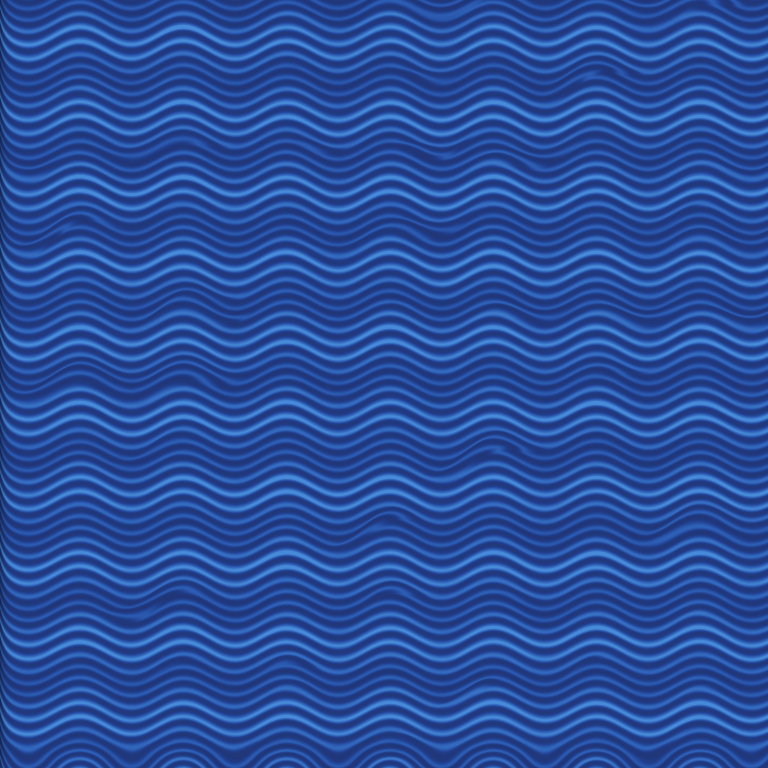
A WebGL 2 fragment shader for this pattern:

```glsl
#version 300 es
precision highp float;
// Embossed blue ripples: evenly stacked sine ridges, grouped in sixes by a
// slow brightness swell. Noise bends the ridges, most of all in the dim rows;
// a smooth ridge profile is coloured through a six-step blue ramp.

#define WAVES 7.43         // wave crests across the canvas
#define CREST_X 0.104      // position of the first crest
#define AMPLITUDE 0.0115   // half height of a wave
#define BANDS 10.23        // brightness swells down the canvas
#define BAND_START 0.094   // first dark row, from the top
#define RIDGES_PER_BAND 6.0
#define RIDGE_PHASE 0.12   // highlight offset inside a band
#define SQUEEZE 0.13       // dim ridges sit closer than bright ones
#define DIM_LEVEL 0.52     // ridge strength in the dark rows
#define SHARPNESS 1.40     // narrows the highlights
#define WOBBLE 0.0022      // uneven ridge spacing
#define CREASE 0.0060      // merging folds in the dark rows

uniform vec2 u_resolution;
out vec4 fragColor;

const float TAU = 6.2831853;

float hash(vec2 p) {
    return fract(sin(dot(p, vec2(127.1, 311.7))) * 43758.5453);
}

float noise(vec2 p) {
    vec2 cell = floor(p);
    vec2 f = fract(p);
    f = f * f * (3.0 - 2.0 * f);
    float low = mix(hash(cell), hash(cell + vec2(1, 0)), f.x);
    float high = mix(hash(cell + vec2(0, 1)), hash(cell + vec2(1, 1)), f.x);
    return mix(low, high, f.y);
}

// Dark purple-blue hollows to pale blue highlights.
vec3 blueRamp(float level) {
    vec3 hollow = vec3(0.13, 0.22, 0.49);
    vec3 deep = vec3(0.13, 0.25, 0.56);
    vec3 body = vec3(0.15, 0.31, 0.64);
    vec3 slope = vec3(0.18, 0.38, 0.72);
    vec3 shine = vec3(0.22, 0.44, 0.76);
    vec3 highlight = vec3(0.28, 0.54, 0.85);
    float k = level * 5.0;
    vec3 color = mix(hollow, deep, clamp(k, 0.0, 1.0));
    color = mix(color, body, clamp(k - 1.0, 0.0, 1.0));
    color = mix(color, slope, clamp(k - 2.0, 0.0, 1.0));
    color = mix(color, shine, clamp(k - 3.0, 0.0, 1.0));
    return mix(color, highlight, clamp(k - 4.0, 0.0, 1.0));
}

// Swell from 0 in the dark rows to 1 just past the middle of a band.
float swell(float band) {
    return 0.5 - 0.5 * cos(TAU * (band - 0.09));
}

void main() {
    vec2 uv = gl_FragCoord.xy / u_resolution;
    float x = uv.x;
    float down = 1.0 - uv.y;

    // Straighten the waves; they swell into arches at the bottom edge
    // and curl upward at the left edge.
    float angle = TAU * WAVES * (x - CREST_X);
    float arch = 1.0 + 0.9 * smoothstep(0.965, 1.0, down);
    float curl = exp(-x / 0.006);
    float row = down + AMPLITUDE * arch * cos(angle) + 0.020 * curl;

    // Uneven spacing everywhere, sharper folds in the dim rows.
    row += WOBBLE * (noise(vec2(x * 9.0, row * 24.0)) - 0.5);
    float dim = 1.0 - swell((row - BAND_START) * BANDS);
    float fold = noise(vec2(x * 13.0 + row * 30.0, row * 22.0 + 7.0));
    row += CREASE * dim * dim * smoothstep(0.66, 0.92, fold);

    // Rounded ridges with a steeper shadow below each highlight.
    float band = (row - BAND_START) * BANDS;
    float spaced = band + SQUEEZE / TAU * sin(TAU * (band - 0.09));
    float count = spaced * RIDGES_PER_BAND - RIDGE_PHASE;
    float ridge = TAU * count;
    float height = 0.5 + 0.5 * cos(ridge - 0.2 * cos(ridge));
    float strength = mix(DIM_LEVEL, 1.08, swell(band));

    // Highlights vary along each row and catch more light on the crests.
    strength *= 0.90 + 0.18 * noise(vec2(x * 8.0, floor(count + 0.5) * 3.7));
    strength *= 1.0 + 0.05 * cos(angle);
    float level = pow(height, SHARPNESS) * strength;

    // Faint brush grain and a dark left rim.
    float grain = noise(vec2(x * 70.0, row * 260.0)) - 0.5;
    level = clamp(level + 0.045 * grain, 0.0, 1.0);
    vec3 color = blueRamp(level);
    color *= 1.0 - 0.04 * dim * dim * (1.0 - height);
    color *= 1.0 - 0.35 * exp(-x / 0.005);
    fragColor = vec4(color, 1.0);
}
```
